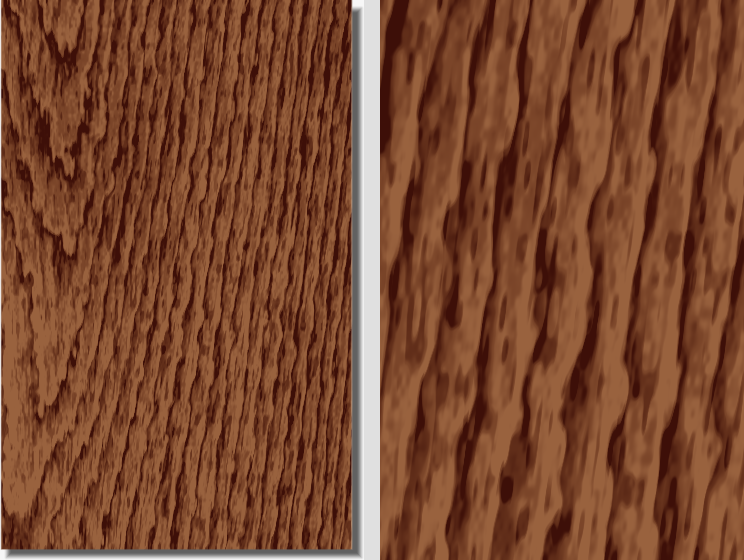
Left: the whole. Right: its middle third, enlarged.
Give the GLSL for this texture, as a Shadertoy shader.

```glsl
// Brown embossed wood board with V-shaped grain and a soft grey drop shadow

const vec3 UMBER  = vec3(0.24, 0.06, 0.03);
const vec3 RUSSET = vec3(0.38, 0.18, 0.10);
const vec3 BROWN  = vec3(0.48, 0.27, 0.16);
const vec3 TAN    = vec3(0.60, 0.385, 0.245);

float hash(vec2 p) {
    vec3 q = fract(vec3(p.xyx) * 0.1031);
    q += dot(q, q.yzx + 33.33);
    return fract((q.x + q.y) * q.z);
}

float noise(vec2 p) {
    vec2 i = floor(p), f = fract(p);
    f = f * f * (3.0 - 2.0 * f);
    float low  = mix(hash(i), hash(i + vec2(1, 0)), f.x);
    float high = mix(hash(i + vec2(0, 1)), hash(i + vec2(1, 1)), f.x);
    return mix(low, high, f.y);
}

float boxDistance(vec2 p, vec2 lo, vec2 hi) {
    vec2 d = abs(p - 0.5 * (lo + hi)) - 0.5 * (hi - lo);
    return length(max(d, 0.0)) + min(max(d.x, d.y), 0.0);
}

// Ring number: nested Vs at the left, steepening lines to the right
float ringField(vec2 p, float period) {
    float sway = smoothstep(0.1, 0.5, p.y) * (1.0 - smoothstep(0.1, 0.35, p.x));
    float d = p.x - 0.05 - 0.08 * sway;
    float rightArm = 3.8 * d + 5.0 * d * d;
    float leftArm = -0.6 * d + 18.0 * d * d;
    return ((d > 0.0 ? rightArm : leftArm) - p.y + 0.51) / period;
}

// Follows the lean of the fibres, upright at the left
vec2 fibreSpace(vec2 p) {
    float lean = 0.13 * smoothstep(0.08, 0.3, p.x);
    return vec2(p.x - lean * (p.y - 0.5), p.y);
}

vec3 woodRamp(float t) {
    vec3 c = mix(UMBER, RUSSET, smoothstep(0.0, 0.32, t));
    c = mix(c, BROWN, smoothstep(0.3, 0.6, t));
    return mix(c, TAN, smoothstep(0.58, 0.92, t));
}

float woodTone(vec2 p) {
    vec2 q = fibreSpace(p);

    // Rings, made wavy and ragged along the fibres
    float ring = ringField(p, 0.22);
    ring += 0.6 * (noise(p * vec2(9.0, 4.0)) - 0.5);
    ring += 0.36 * (noise(q * vec2(95.0, 30.0)) - 0.5);
    ring += 0.18 * (noise(q * vec2(240.0, 60.0) + 17.0) - 0.5);
    float h = fract(ring);
    float strength = mix(0.7, 1.0, hash(vec2(floor(ring), 5.0)));

    // Each ring: a pale ridge followed by a dark, fraying groove
    float reach = 0.2 + 0.42 * noise(q * vec2(150.0, 28.0) + 41.0);
    float groove = smoothstep(0.0, 0.08, h) * (1.0 - smoothstep(0.1, reach, h));
    float ridge = smoothstep(0.7, 0.88, h) * (1.0 - smoothstep(0.93, 1.0, h));

    // Fibres, pores and broad stain
    float fibre = noise(q * vec2(190.0, 22.0) + 73.0) - 0.5;
    float speck = noise(q * vec2(380.0, 150.0) + 9.0) - 0.5;
    float pore = smoothstep(0.55, 0.82, noise(q * vec2(270.0, 48.0) + 131.0));
    float stain = noise(p * vec2(5.0, 3.0) + 3.0) - 0.5;
    float paleLeft = smoothstep(0.25, 0.02, p.x) * smoothstep(0.9, 0.4, p.y);
    float duskTop = smoothstep(0.45, 1.0, p.y);

    float tone = 0.73 + 0.34 * fibre + 0.26 * speck + 0.2 * stain;
    tone += 0.1 * paleLeft - 0.08 * duskTop;
    tone -= (0.42 - 0.12 * paleLeft) * pore * (1.0 - 0.6 * ridge);
    return tone + 0.2 * ridge - 0.72 * strength * groove;
}

void mainImage(out vec4 fragColor, in vec2 fragCoord) {
    vec2 p = fragCoord / iResolution.y;
    vec2 size = iResolution.xy / iResolution.y;
    float pixel = 1.0 / iResolution.y;

    // Drop shadow on white
    vec2 boardLow = vec2(0.002, 0.019);
    vec2 boardHigh = vec2(size.x - 0.021, 1.02);
    float shade = boxDistance(p, vec2(0.012, 0.005), vec2(size.x - 0.005, 0.985));
    vec3 color = vec3(mix(0.38, 0.97, smoothstep(-0.009, 0.006, shade)));

    // Board with a thin pale rim at its right side
    vec3 wood = woodRamp(clamp(woodTone(p), 0.0, 1.0));
    float rim = smoothstep(boardHigh.x - 0.003, boardHigh.x, p.x);
    wood = mix(wood, vec3(0.85, 0.8, 0.74), 0.6 * rim);
    float edge = boxDistance(p, boardLow, boardHigh);
    color = mix(color, wood, 1.0 - smoothstep(-pixel, pixel, edge));

    fragColor = vec4(color, 1.0);
}
```
